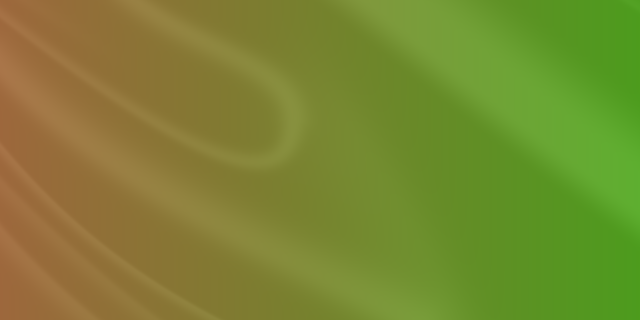
A WebGL 2 fragment shader for this background:

```glsl
#version 300 es
precision highp float;
// Soft light ribbons flowing over a horizontal gradient from clay to green.
// Each ribbon is a cubic curve; the signed distance to it shapes a glow
// with its own falloff on either side.

uniform vec2 u_resolution;
out vec4 fragColor;

vec2 cubic(vec2 a, vec2 b, vec2 c, vec2 d, float t) {
    float s = 1.0 - t;
    return s * s * s * a + 3.0 * s * t * (s * b + t * c) + t * t * t * d;
}

// x: signed distance, positive left of the direction of travel
// y: position along the curve from 0 to 1
vec2 curveDistance(vec2 p, vec2 a, vec2 b, vec2 c, vec2 d) {
    const int SEGMENTS = 28;
    vec2 nearest = vec2(1e3, 0.0);
    vec2 start = a;
    for (int i = 1; i <= SEGMENTS; i++) {
        vec2 end = cubic(a, b, c, d, float(i) / float(SEGMENTS));
        vec2 along = end - start;
        vec2 offset = p - start;
        float h = clamp(dot(offset, along) / dot(along, along), 0.0, 1.0);
        float dist = length(offset - h * along);
        if (dist < abs(nearest.x)) {
            float side = along.x * offset.y - along.y * offset.x;
            nearest = vec2(side < 0.0 ? -dist : dist, (float(i - 1) + h) / float(SEGMENTS));
        }
        start = end;
    }
    return nearest;
}

// Bell falloff with separate widths on the right and left of a curve
float glow(float d, float rightWidth, float leftWidth) {
    float x = d / (d < 0.0 ? rightWidth : leftWidth);
    return exp(-x * x);
}

// Hook: a broad upper arm bending round into a thin lower arm
float hookLight(vec2 p) {
    vec2 upper = curveDistance(p, vec2(0.39, 1.026), vec2(0.60, 0.844),
                               vec2(0.911, 0.805), vec2(0.917, 0.628));
    vec2 lower = curveDistance(p, vec2(0.917, 0.628), vec2(0.906, 0.349),
                               vec2(0.56, 0.521), vec2(-0.02, 0.969));
    float thinning = sqrt(lower.y);
    float upperGlow = glow(upper.x, 0.045, mix(0.03, 0.05, upper.y));
    float lowerGlow = glow(lower.x, mix(0.045, 0.022, thinning), mix(0.05, 0.01, thinning));
    return max(upperGlow, lowerGlow * mix(1.0, 0.7, lower.y));
}

// Wide band across the upper right, crisp below and fading above
float bandLight(vec2 p) {
    float d = curveDistance(p, vec2(0.885, 1.10), vec2(1.30, 0.78),
                            vec2(1.667, 0.48), vec2(2.06, 0.20)).x;
    return smoothstep(-0.03, 0.085, d) * (1.0 - smoothstep(0.17, 0.38, d));
}

// Broad diagonal ribbon below the hook
float ribbonLight(vec2 p) {
    vec2 c = curveDistance(p, vec2(-0.026, 0.818), vec2(0.39, 0.362),
                           vec2(0.924, 0.206), vec2(1.302, -0.02));
    return glow(c.x, mix(0.04, 0.07, c.y), mix(0.065, 0.10, c.y));
}

// Faint sheet of light right of the hook
float veilLight(vec2 p) {
    vec2 c = curveDistance(p, vec2(0.82, 0.94), vec2(1.02, 0.72),
                           vec2(1.22, 0.42), vec2(1.42, -0.03));
    return glow(c.x, 0.20, 0.09) * smoothstep(0.0, 0.5, c.y);
}

// Fine strands in the lower left and the two upper corners
float strandLight(vec2 p) {
    float longStrand = curveDistance(p, vec2(-0.026, 0.576), vec2(0.161, 0.349),
                                     vec2(0.367, 0.156), vec2(0.73, -0.026)).x;
    float middleStrand = curveDistance(p, vec2(-0.026, 0.458), vec2(0.156, 0.271),
                                       vec2(0.326, 0.115), vec2(0.52, -0.026)).x;
    float shortStrand = curveDistance(p, vec2(-0.026, 0.313), vec2(0.078, 0.193),
                                      vec2(0.182, 0.089), vec2(0.326, -0.026)).x;
    vec2 topStrand = curveDistance(p, vec2(0.05, 1.02), vec2(0.18, 0.935),
                                   vec2(0.26, 0.883), vec2(0.417, 0.78));
    float cornerStrand = curveDistance(p, vec2(1.91, 1.03), vec2(1.95, 1.005),
                                       vec2(1.99, 0.98), vec2(2.04, 0.95)).x;
    return 0.045 * glow(longStrand, 0.022, 0.008)
         + 0.030 * glow(middleStrand, 0.035, 0.014)
         + 0.040 * glow(shortStrand, 0.045, 0.014)
         + 0.015 * glow(topStrand.x, 0.02, 0.03) * (1.0 - topStrand.y)
         + 0.025 * glow(cornerStrand, 0.012, 0.025);
}

void main() {
    vec2 uv = gl_FragCoord.xy / u_resolution;
    vec2 p = uv * vec2(2.0, 1.0);

    vec3 clay = vec3(0.615, 0.405, 0.235);
    vec3 green = vec3(0.30, 0.61, 0.115);
    vec3 color = mix(clay, green, uv.x);

    float light = 0.055 * hookLight(p) + 0.075 * bandLight(p)
                + 0.055 * ribbonLight(p) + 0.025 * veilLight(p) + strandLight(p);
    color += light * vec3(0.9, 1.0, 0.95);
    fragColor = vec4(color, 1.0);
}
```
